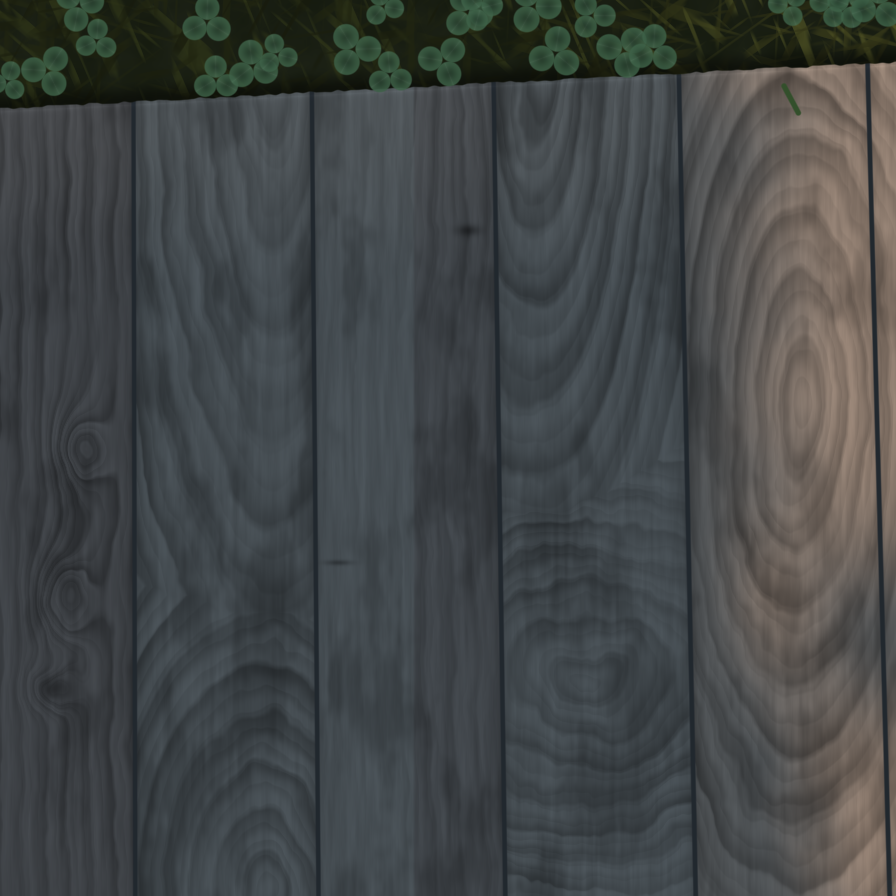
Write a WebGL 2 fragment shader that draws this texture.

```glsl
#version 300 es
precision highp float;
uniform vec2 u_resolution;
out vec4 fragColor;

float hash(vec2 p) {
  return fract(sin(dot(p, vec2(127.1, 311.7))) * 43758.5453);
}

float noise(vec2 p) {
  vec2 i = floor(p), f = fract(p);
  f = f * f * (3.0 - 2.0 * f);
  return mix(mix(hash(i), hash(i + vec2(1, 0)), f.x),
             mix(hash(i + vec2(0, 1)), hash(i + vec2(1, 1)), f.x), f.y);
}

float fbm(vec2 p) {
  float sum = 0.0, gain = 0.533;
  for (int i = 0; i < 4; i++) {
    sum += gain * noise(p);
    p = p * 2.03 + 17.3;
    gain *= 0.5;
  }
  return sum;
}

float blob(vec2 p, vec2 center, vec2 radius) {
  vec2 q = (p - center) / radius;
  return exp(-dot(q, q));
}

float rings(vec2 p, vec2 center, vec2 stretch) {
  return length((p - center) * stretch);
}

float segment(vec2 p, vec2 a, vec2 b) {
  vec2 pa = p - a, ba = b - a;
  return length(pa - ba * clamp(dot(pa, ba) / dot(ba, ba), 0.0, 1.0));
}

// Soft-sided, sharp-ended growth lines
float growthLine(float field, float count) {
  float f = fract(field * count);
  return smoothstep(0.2, 0.85, f) * (1.0 - smoothstep(0.87, 1.0, f));
}

// Plank coordinate: whole part is the board, fraction runs across it
float plankCoord(vec2 p) {
  float t = p.y / 0.9, c = 0.002;
  float start = mix(0.151, 0.149, t), width = mix(0.2025, 0.197, t);
  return 1.0 + (sqrt(width * width + 4.0 * c * (p.x - start)) - width) / (2.0 * c);
}

float grainField(vec2 p, float id) {
  vec2 w = p + vec2(0.022, 0.05) * (fbm(p * vec2(17.0, 11.0)) - 0.5);
  if (id < 0.5) return w.x + 0.07 * blob(w, vec2(0.088, 0.492), vec2(0.026, 0.05))
    + 0.08 * blob(w, vec2(0.074, 0.339), vec2(0.032, 0.045))
    + 0.06 * blob(w, vec2(0.058, 0.232), vec2(0.03, 0.025));
  if (id < 1.5) return min(rings(w, vec2(0.305, 0.93), vec2(1.0, 0.25)),
                           rings(w, vec2(0.295, 0.0), vec2(0.9, 0.5)));
  if (id < 2.5) return w.x + 0.03 * noise(p * vec2(9.0, 4.0));
  if (id < 3.5) return min(rings(w, vec2(0.6, 0.93), vec2(1.0, 0.28)),
                           rings(w, vec2(0.655, 0.245), vec2(0.55, 0.75)));
  return rings(w, vec2(0.892, 0.544), vec2(1.0, 0.34));
}

float sunlight(vec2 p) {
  float x = p.x + 0.06 * (fbm(p * 9.0) - 0.5);
  float sun = smoothstep(mix(0.85, 0.75, smoothstep(0.0, 0.5, p.y)), 0.97, x);
  sun *= 1.0 - 0.9 * blob(p, vec2(0.985, 0.29), vec2(0.085, 0.1));
  sun *= 1.0 - 0.5 * blob(p, vec2(0.82, 0.82), vec2(0.04, 0.06));
  return clamp(sun + 0.3 * blob(p, vec2(0.85, 0.32), vec2(0.045, 0.08))
    + 0.3 * blob(p, vec2(0.84, 0.91), vec2(0.07, 0.03)), 0.0, 1.0);
}

vec3 woodColor(vec2 p, float aa) {
  float k = plankCoord(p), id = floor(k);
  float strip = smoothstep(0.46, 0.464, p.x) * step(abs(id - 2.0), 0.5);
  vec3 tone = id < 0.5 ? vec3(0.255, 0.27, 0.288) : vec3(0.283, 0.314, 0.335);
  tone = mix(tone, vec3(0.258, 0.278, 0.298), strip);
  tone += vec3(0.035, 0.028, 0.022) * smoothstep(0.65, 0.9, p.y);
  tone = mix(tone, vec3(0.56, 0.5, 0.455), sunlight(p) * smoothstep(3.0, 3.1, k) * step(4.0, id));
  if (id > 3.5) tone += vec3(0.03, 0.015, 0.005);
  // Rings, fibres and weathered patches
  float strength = abs(id - 2.0) < 0.5 ? mix(0.05, 0.13, strip) : 0.2;
  float field = grainField(p, id);
  float lines = growthLine(field, 38.0) + 0.4 * growthLine(field, 93.0);
  tone *= 1.0 - strength * lines * (0.4 + 0.8 * noise(p * vec2(13.0, 8.0)));
  tone *= 0.9 + 0.2 * fbm(p * vec2(190.0, 13.0));
  tone *= 1.0 - 0.17 * smoothstep(0.52, 0.75, fbm(p * vec2(23.0, 9.0) + id * 5.0));
  tone *= 1.0 - 0.4 * blob(p, vec2(0.523, 0.743), vec2(0.013, 0.006));
  tone *= 1.0 - 0.35 * blob(p, vec2(0.058, 0.232), vec2(0.014, 0.014));
  tone *= 1.0 - 0.3 * blob(p, vec2(0.378, 0.372), vec2(0.015, 0.003));
  // Seams between boards
  float gap = abs(k - floor(k + 0.5)) * 0.205;
  tone *= 1.0 - 0.15 * exp(-gap * 110.0);
  return mix(vec3(0.13, 0.155, 0.18), tone, smoothstep(0.0025 - aa, 0.0025 + aa, gap));
}

vec3 grassColor(vec2 p) {
  vec3 color = vec3(0.075, 0.095, 0.05) + 0.04 * fbm(p * 30.0);
  vec3 blade = mix(vec3(0.2, 0.225, 0.1), vec3(0.36, 0.37, 0.16), smoothstep(0.5, 1.0, p.x));
  for (int i = 0; i < 7; i++) {
    float a = 0.45 * float(i) - 1.3;
    vec2 q = mat2(cos(a), sin(a), -sin(a), cos(a)) * p + float(i) * 3.7;
    float strand = noise(q * vec2(170.0, 19.0));
    color = mix(color, blade * (0.45 + 0.6 * hash(vec2(i, 4))), 0.7 * smoothstep(0.69, 0.92, strand));
  }
  return color;
}

vec3 addClover(vec3 base, vec2 q, float size, float turn, float aa) {
  for (int i = 0; i < 3; i++) {
    float a = turn + 2.0944 * float(i);
    vec2 dir = vec2(cos(a), sin(a));
    float d = length(q - dir * size) - size * 0.88;
    float vein = exp(-abs(dot(q, vec2(-dir.y, dir.x))) * 600.0);
    vec3 leaf = mix(vec3(0.14, 0.235, 0.17), vec3(0.24, 0.38, 0.28), smoothstep(-size, 0.0, d));
    base = mix(base, leaf + 0.05 * vein, 0.85 * (1.0 - smoothstep(-aa, aa, d)));
  }
  return base;
}

void main() {
  vec2 p = gl_FragCoord.xy / u_resolution;
  float aa = 1.0 / u_resolution.y;
  float edge = p.y - 0.879 - 0.052 * p.x;
  vec3 wood = woodColor(p, aa) * (1.0 + 0.12 * exp(-abs(edge + 0.004) * 400.0));
  vec3 grass = grassColor(p) * (0.55 + 0.45 * smoothstep(0.0, 0.025, edge));
  float fringe = 0.006 * (noise(vec2(p.x * 130.0, 2.0)) - 0.4);
  vec3 color = mix(wood, grass, smoothstep(-aa, aa, edge + fringe * 0.4));
  // Fallen blade
  float blade = segment(p, vec2(0.875, 0.904), vec2(0.891, 0.874)) - 0.003;
  color = mix(color, vec3(0.2, 0.31, 0.17), 1.0 - smoothstep(-aa, aa, blade));
  // Clover clusters with bare gaps between them
  for (int i = 0; i < 30; i++) {
    float x = (float(i) + hash(vec2(i, 1))) / 30.0;
    if (abs(x - 0.16) < 0.045 || abs(x - 0.365) < 0.022 || abs(x - 0.81) < 0.07) continue;
    float y = mix(0.892 + 0.052 * x, 1.0, x > 0.85 ? 0.9 : hash(vec2(i, 2)));
    float size = mix(0.012, 0.017, hash(vec2(i, 3)));
    color = addClover(color, p - vec2(x, y), size, 6.28 * hash(vec2(i, 5)), aa);
  }
  fragColor = vec4(color, 1.0);
}
```
